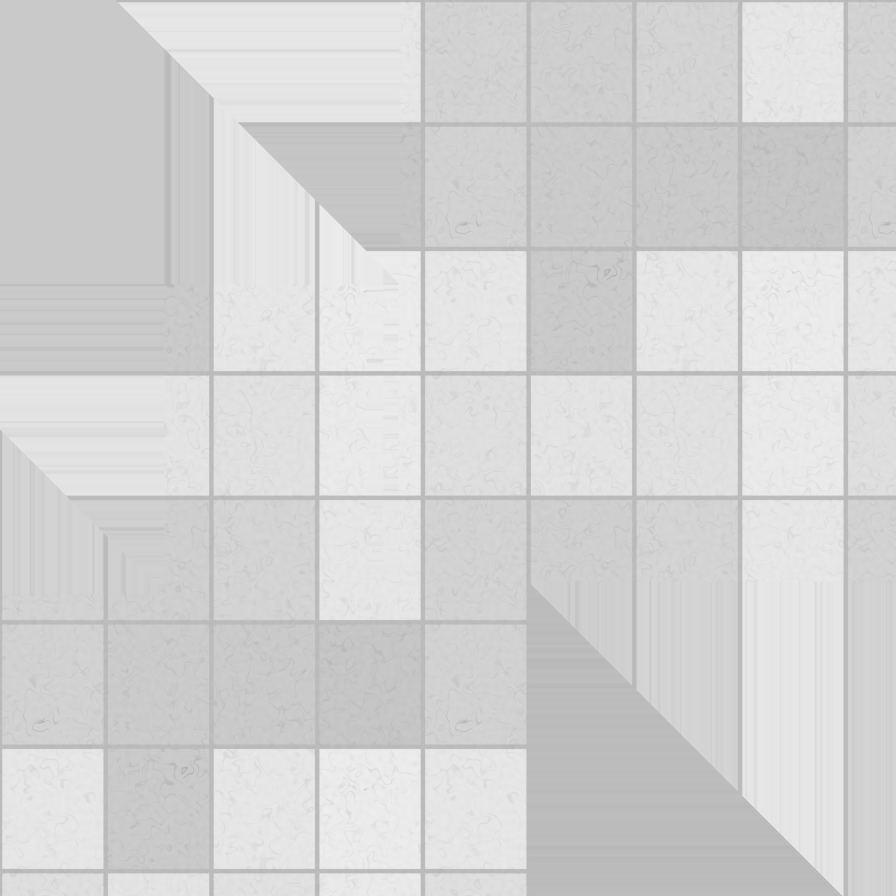
This pattern is drawn by a Shadertoy shader. Its source:

```glsl
// Grey veined stone tiles in a grid, with corners stretched into streaks along diagonals.

const vec2  TILE_PITCH   = vec2(0.1180, 0.1389);
const float GROUT_HALF   = 0.0025;
const float GROUT_TONE   = 0.735;
const float VEIN_SCALE   = 36.0;
const float VEIN_WIDTH   = 0.06;
const float VEIN_DEPTH   = 0.06;
const float GRAIN_SCALE  = 150.0;
const float GRAIN_DEPTH  = 0.016;
const float SMEAR_LEFT   = 0.410;
const float SMEAR_RIGHT  = 0.445;
const int   SAMPLES      = 3;

// Corners where the surface begins to stretch (y points down)
const vec2 UPPER_CORNER = vec2(0.4453, 0.3164);
const vec2 LEFT_CORNER  = vec2(0.1823, 0.6615);
const vec2 RIGHT_CORNER = vec2(0.5900, 0.6497);

// Tile tones, repeating every four columns and rows
const float TONES[16] = float[16](
    0.825, 0.810, 0.830, 0.900,
    0.820, 0.795, 0.790, 0.775,
    0.900, 0.790, 0.900, 0.920,
    0.870, 0.890, 0.880, 0.915);

// Dense vein knots, in tile units
const vec2 KNOTS[3] = vec2[3](vec2(1.81, 2.17), vec2(0.41, 1.78), vec2(3.55, 2.34));

float hash(vec2 p) {
    return fract(sin(dot(p, vec2(127.1, 311.7))) * 43758.55);
}

vec2 gradient(vec2 cell) {
    float angle = 6.2832 * hash(cell);
    return vec2(cos(angle), sin(angle));
}

float gradientNoise(vec2 p) {
    vec2 i = floor(p), f = fract(p);
    vec2 u = f * f * f * (f * (f * 6.0 - 15.0) + 10.0);
    vec2 e = vec2(1.0, 0.0);
    float low  = mix(dot(gradient(i), f), dot(gradient(i + e), f - e), u.x);
    float high = mix(dot(gradient(i + e.yx), f - e.yx), dot(gradient(i + 1.0), f - 1.0), u.x);
    return mix(low, high, u.y);
}

// Beyond a corner, hold the nearer axis at the corner value
vec2 stretchPast(vec2 p, vec2 corner, float side) {
    vec2 beyond = (p - corner) * side;
    if (min(beyond.x, beyond.y) > 0.0) {
        if (beyond.x < beyond.y) p.x = corner.x;
        else p.y = corner.y;
    }
    return p;
}

// Thin broken contour lines of warped noise
float veins(vec2 p, vec2 tile) {
    vec2 s = p * VEIN_SCALE;
    s += 0.7 * vec2(gradientNoise(s * 1.9 + 7.0), gradientNoise(s * 1.9 + 31.0));
    float coarse = 1.0 - smoothstep(0.0, VEIN_WIDTH, abs(gradientNoise(s)));
    float fine   = 1.0 - smoothstep(0.0, VEIN_WIDTH * 1.4, abs(gradientNoise(s * 1.7 + 53.0)));
    float patches = gradientNoise(p * 45.0 + 17.0);
    float knot = 0.0;
    for (int i = 0; i < 3; i++) {
        vec2 d = (tile - KNOTS[i]) * vec2(5.0, 6.0);
        knot += exp(-dot(d, d));
    }
    float lines = coarse * smoothstep(-0.25, 0.35, patches)
                + fine * smoothstep(-0.15, 0.4, -patches);
    return lines * (0.75 + 1.3 * knot);
}

float surface(vec2 p) {
    p = stretchPast(p, UPPER_CORNER, -1.0);
    p = stretchPast(p, LEFT_CORNER, -1.0);
    p = stretchPast(p, RIGHT_CORNER, 1.0);

    // Short horizontal smears in one narrow band
    bool inBand = p.x > SMEAR_LEFT && p.x < SMEAR_RIGHT && p.y > 0.28 && p.y < 0.65;
    if (inBand && gradientNoise(vec2(3.3, p.y * 45.0)) > 0.0)
        p.x = SMEAR_LEFT + 0.018 * floor((p.x - SMEAR_LEFT) / 0.018);

    // Tile tone and grout
    vec2 tile = mod(p / TILE_PITCH, 4.0);
    ivec2 cell = ivec2(tile) % 4;
    float tone = TONES[cell.y * 4 + cell.x];
    vec2 toEdge = (0.5 - abs(fract(tile) - 0.5)) * TILE_PITCH;
    float grout = 1.0 - smoothstep(GROUT_HALF - 0.0005, GROUT_HALF + 0.0005, min(toEdge.x, toEdge.y));
    tone = mix(tone, GROUT_TONE, grout);

    // Stone detail
    vec2 stone = tile * TILE_PITCH;
    tone -= VEIN_DEPTH * veins(stone, tile) * mix(1.0, 0.35, grout);
    tone += GRAIN_DEPTH * gradientNoise(stone * GRAIN_SCALE);
    return tone;
}

void mainImage(out vec4 fragColor, in vec2 fragCoord) {
    float total = 0.0;
    for (int j = 0; j < SAMPLES; j++)
        for (int i = 0; i < SAMPLES; i++) {
            vec2 offset = (vec2(i, j) + 0.5) / float(SAMPLES) - 0.5;
            vec2 uv = (fragCoord + offset) / iResolution.xy;
            total += surface(vec2(uv.x, 1.0 - uv.y));
        }
    fragColor = vec4(vec3(total / float(SAMPLES * SAMPLES)), 1.0);
}
```
